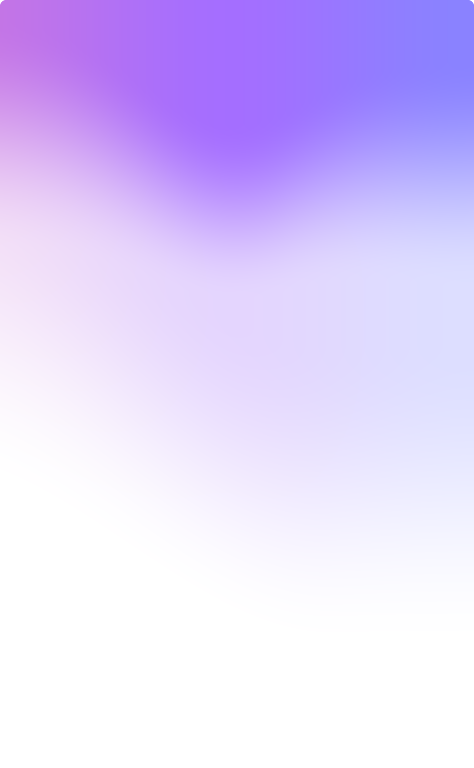
Reproduce this background procedurally as a WebGL 2 fragment shader.

```glsl
#version 300 es
precision highp float;
// A violet haze hanging from the top of a white card with rounded corners.
// Two layers, one vivid and one pale, each run from pink through violet to blue;
// each dissolves downwards across its own softly curved front.

uniform vec2 u_resolution;
out vec4 outColor;

const vec3 WHITE = vec3(1.0);
const vec3 VIVID_PINK = vec3(0.775, 0.46, 0.895);
const vec3 VIVID_VIOLET = vec3(0.645, 0.43, 1.0);
const vec3 VIVID_BLUE = vec3(0.54, 0.51, 1.0);
const vec3 PALE_PINK = vec3(0.95, 0.865, 0.965);
const vec3 PALE_VIOLET = vec3(0.895, 0.835, 0.995);
const vec3 PALE_BLUE = vec3(0.865, 0.87, 1.0);

const float VIVID_DEPTH = 0.17;    // depth of the vivid front at the left
const float VIVID_BULGE = 0.105;   // extra depth in the middle
const float BULGE_WIDTH = 0.28;
const float VIVID_RIGHT = 0.05;    // extra depth at the right
const float VIVID_SOFT = 0.115;    // half width of the fade in the middle
const float EDGE_SOFT = 0.035;     // added softness at both sides
const float PALE_LEFT = 0.42;      // depth of the pale front, left and right
const float PALE_RIGHT = 0.65;
const float PALE_SOFT = 0.20;
const float CORNER = 0.013;        // corner radius in canvas widths

// Three stops spread evenly across the width.
vec3 ramp(vec3 left, vec3 middle, vec3 right, float x) {
    vec3 color = mix(left, middle, smoothstep(-0.1, 0.5, x));
    return mix(color, right, smoothstep(0.45, 1.0, x));
}

// One above the front, zero below it.
float haze(float depth, float front, float softness) {
    return 1.0 - smoothstep(front - softness, front + softness, depth);
}

float roundedBox(vec2 p, vec2 halfSize, float radius) {
    vec2 q = abs(p) - halfSize + radius;
    return length(max(q, 0.0)) + min(max(q.x, q.y), 0.0) - radius;
}

void main() {
    vec2 uv = gl_FragCoord.xy / u_resolution;
    float depth = 1.0 - uv.y;

    // Pale layer: its front slopes down towards the right.
    float paleFront = mix(PALE_LEFT, PALE_RIGHT, smoothstep(-0.15, 0.7, uv.x));
    vec3 pale = ramp(PALE_PINK, PALE_VIOLET, PALE_BLUE, uv.x);
    vec3 color = mix(WHITE, pale, haze(depth, paleFront, PALE_SOFT));

    // Vivid layer: its front bulges in the middle and dips again at the right.
    float offset = (uv.x - 0.5) / BULGE_WIDTH;
    float bulge = exp(-offset * offset);
    float vividFront = VIVID_DEPTH + VIVID_BULGE * bulge
                     + VIVID_RIGHT * smoothstep(0.6, 1.0, uv.x);
    float vividSoft = VIVID_SOFT + EDGE_SOFT * (1.0 - bulge);
    vec3 vivid = ramp(VIVID_PINK, VIVID_VIOLET, VIVID_BLUE, uv.x);
    color = mix(color, vivid, haze(depth, vividFront, vividSoft));

    // Rounded card, measured in canvas widths.
    vec2 size = vec2(1.0, u_resolution.y / u_resolution.x);
    float edge = roundedBox((uv - 0.5) * size, 0.5 * size, CORNER);
    float pixel = 1.0 / u_resolution.x;
    color = mix(color, WHITE, smoothstep(-0.5 * pixel, 0.5 * pixel, edge));

    outColor = vec4(color, 1.0);
}
```
